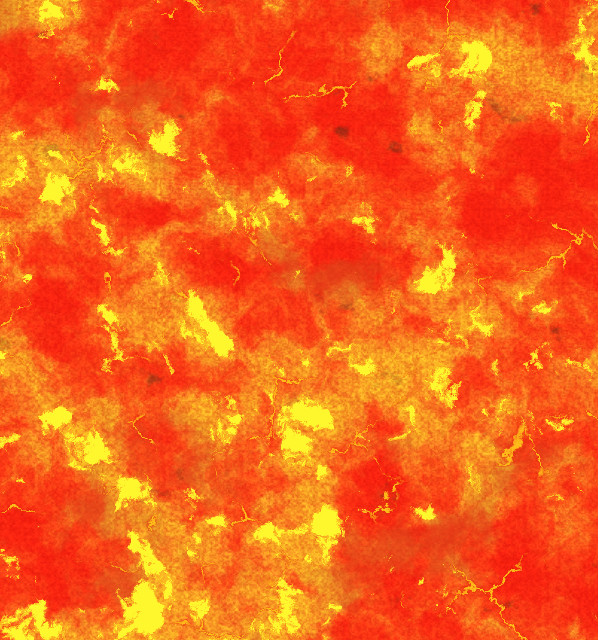
This texture is drawn by a WebGL 1 fragment shader. Its source:

```glsl
precision highp float;
uniform vec2 u_resolution;

#define CLOUD_SCALE 12.0
#define FLARE_SCALE 23.0
#define CRACK_SCALE 9.0
#define CRACK_WIDTH 0.016
#define WARP 0.008
#define GAIN 0.62
#define DEVIATION 0.107
#define FLARE_START 0.95
#define FLARE_FULL 2.0
#define GRAIN 0.34
#define SOOT 0.5

float hash(vec2 p) {
  return fract(sin(dot(p, vec2(127.1, 311.7))) * 43758.545);
}

float noise(vec2 p) {
  vec2 i = floor(p), f = fract(p);
  f = f * f * (3.0 - 2.0 * f);
  return mix(mix(hash(i), hash(i + vec2(1.0, 0.0)), f.x),
             mix(hash(i + vec2(0.0, 1.0)), hash(i + vec2(1.0, 1.0)), f.x), f.y);
}

// Layered noise, scaled to zero mean and about unit deviation
float cloud(vec2 p) {
  float sum = 0.0, total = 0.0, weight = 1.0;
  for (int i = 0; i < 7; i++) {
    sum += weight * noise(p);
    total += weight;
    weight *= GAIN;
    p = mat2(1.6, 1.2, -1.2, 1.6) * p + vec2(17.3, 9.1);
  }
  return (sum / total - 0.5) / DEVIATION;
}

// Gap between the two nearest cell centres: zero along cell borders
float cellBorder(vec2 p) {
  vec2 cell = floor(p);
  float nearest = 9.0, second = 9.0;
  for (int y = -1; y <= 1; y++) {
    for (int x = -1; x <= 1; x++) {
      vec2 c = cell + vec2(float(x), float(y));
      float d = length(c + vec2(hash(c), hash(c + 51.7)) - p);
      second = min(second, max(nearest, d));
      nearest = min(nearest, d);
    }
  }
  return second - nearest;
}

// Red to amber; rank is the share of the area that is cooler
vec3 emberColor(float rank) {
  vec3 c = mix(vec3(0.97, 0.13, 0.06), vec3(0.98, 0.22, 0.08), smoothstep(0.0, 0.2, rank));
  c = mix(c, vec3(0.98, 0.34, 0.10), clamp((rank - 0.2) / 0.3, 0.0, 1.0));
  c = mix(c, vec3(0.97, 0.46, 0.13), clamp((rank - 0.5) / 0.22, 0.0, 1.0));
  return mix(c, vec3(0.97, 0.65, 0.14), clamp((rank - 0.72) / 0.25, 0.0, 1.0));
}

void main() {
  vec2 p = gl_FragCoord.xy / u_resolution.y;
  float pixel = 1.0 / u_resolution.y;

  // Bent coordinates curl the cloud edges
  vec2 bend = vec2(cloud(p * 15.0 + 3.1), cloud(p * 15.0 + 41.7));
  vec2 q = p + WARP * bend;

  // Soft glowing ground: blobs over a slow drift
  float drift = (noise(p * 4.5 + 19.0) - 0.5) / 0.214;
  float heat = 0.88 * cloud(q * CLOUD_SCALE + 7.0) + 0.47 * drift;
  float rank = 1.0 / (1.0 + exp(-1.7 * heat));
  vec3 color = emberColor(rank);

  // Fine mottling and dusky smoke on the ground
  float mottle = noise(p * 230.0) + noise(p * 430.0 + 5.0) - 1.0;
  color *= 1.0 + GRAIN * mottle * vec3(0.2, 1.0, 0.9);
  float smoke = smoothstep(0.5, 2.2, cloud(p * 7.0 + 83.0));
  color = mix(color, vec3(0.80, 0.38, 0.13), 0.4 * smoke);

  // Small soot stains
  float soot = smoothstep(1.9, 3.0, cloud(p * vec2(13.0, 17.0) + 29.0));
  color = mix(color, vec3(0.32, 0.17, 0.08), SOOT * soot * (1.0 - 0.6 * rank));

  // Broken glowing cracks with a deep red rim
  float border = cellBorder(p * CRACK_SCALE + 0.07 * bend);
  float presence = smoothstep(0.2, 1.5, cloud(p * 10.0 + 61.0));
  float width = CRACK_WIDTH * (0.5 + presence);
  float blur = pixel * CRACK_SCALE;
  float rim = 1.0 - smoothstep(width, width * 3.0 + blur, border);
  float crack = 1.0 - smoothstep(width * 0.5, width + blur, border);
  color = mix(color, vec3(0.88, 0.13, 0.03), 0.45 * rim * (0.4 + 0.6 * presence));
  color = mix(color, vec3(1.0, 0.74, 0.10), crack * presence);

  // Crisp yellow flares, gathered where the ground is hot
  float flareHeat = 0.62 * heat + 0.78 * cloud(q * FLARE_SCALE + 113.0);
  float flare = smoothstep(FLARE_START, FLARE_FULL, flareHeat);
  vec3 flareColor = mix(vec3(0.98, 0.71, 0.13), vec3(1.0, 0.97, 0.18), smoothstep(0.3, 0.85, flare));
  color = mix(color, flareColor, smoothstep(0.0, 0.35, flare));

  gl_FragColor = vec4(clamp(color, 0.0, 1.0), 1.0);
}
```
